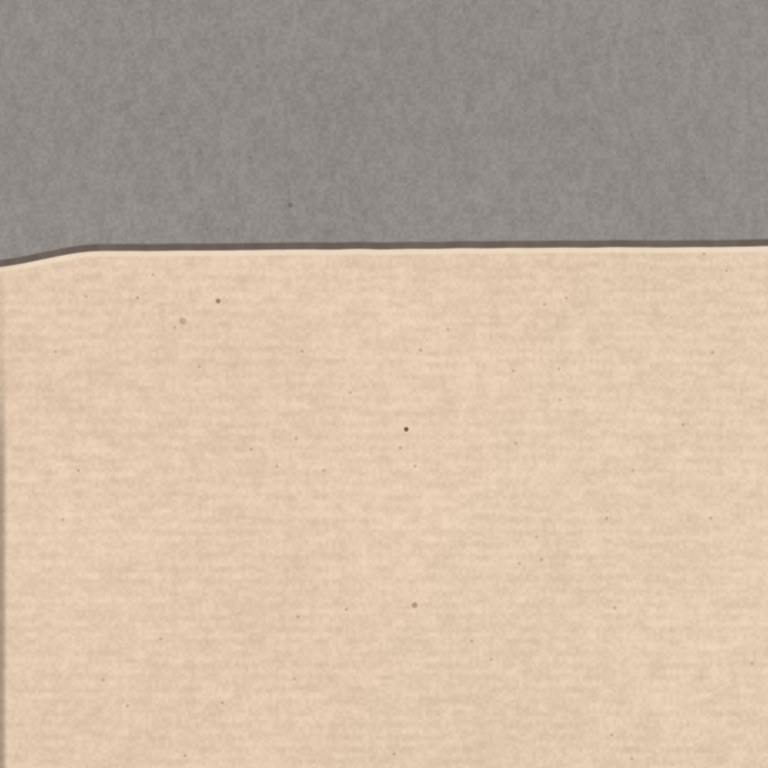
Give the GLSL for this texture, as a Shadertoy shader.

```glsl
float hash(vec2 p) {
    vec3 q = fract(vec3(p.xyx) * 0.1031);
    q += dot(q, q.yzx + 33.33);
    return fract((q.x + q.y) * q.z);
}

float noise(vec2 p) {
    vec2 cell = floor(p), f = fract(p);
    f = f * f * (3.0 - 2.0 * f);
    float low = mix(hash(cell), hash(cell + vec2(1, 0)), f.x);
    float high = mix(hash(cell + vec2(0, 1)), hash(cell + vec2(1, 1)), f.x);
    return mix(low, high, f.y);
}

// Noise centred on zero
float grain(vec2 uv, vec2 scale, float seed) {
    return noise(uv * scale + seed) - 0.5;
}

// Height of the sheet's top edge, with a worn left corner
float edgeHeight(float x) {
    float corner = 1.0 - smoothstep(-0.03, 0.135, x);
    return 0.6765 + 0.007 * x - 0.022 * corner + 0.0012 * grain(vec2(x, 0.0), vec2(30.0, 1.0), 7.0);
}

float band(float d, float halfWidth, float blur) {
    return 1.0 - smoothstep(halfWidth - blur, halfWidth + blur, abs(d));
}

float speck(vec2 uv, vec2 centre, float radius) {
    return 1.0 - smoothstep(radius * 0.35, radius * 1.4, length(uv - centre));
}

// Sparse faint dots, one candidate in each cell
float scatteredSpecks(vec2 uv, float cells, float density) {
    vec2 cell = floor(uv * cells);
    vec2 offset = 0.25 + 0.5 * vec2(hash(cell + 11.0), hash(cell + 29.0));
    float present = step(1.0 - density, hash(cell + 53.0));
    return present * speck(uv, (cell + offset) / cells, 0.0025);
}

// Fine threads running across and down
float weave(vec2 uv) {
    float across = grain(uv, vec2(48.0, 128.0), 3.0);
    float down = grain(uv, vec2(128.0, 44.0), 19.0);
    float fine = grain(uv, vec2(230.0), 41.0);
    float rows = sin(uv.y * 400.0 + 2.0 * noise(uv * 9.0));
    return 0.040 * across + 0.020 * down + 0.045 * fine + 0.006 * rows;
}

vec3 backdrop(vec2 uv) {
    vec3 grey = vec3(0.567, 0.546, 0.530);
    float tone = 0.045 * grain(uv, vec2(250.0), 61.0) + 0.035 * grain(uv, vec2(120.0, 70.0), 83.0);
    tone += 0.016 * grain(uv, vec2(7.0), 5.0);
    return grey + tone;
}

vec3 paper(vec2 uv) {
    vec3 warm = vec3(0.886, 0.787, 0.686);
    vec3 pale = vec3(0.880, 0.797, 0.694);
    float fade = smoothstep(0.5, 1.3, uv.x + 0.5 * (0.66 - uv.y));
    vec3 colour = mix(warm, pale, fade);
    colour += weave(uv) + 0.018 * grain(uv, vec2(6.0), 13.0);
    // Thin shadow along the left margin
    float margin = 1.0 - smoothstep(0.001, 0.011, uv.x);
    float lower = 1.0 - smoothstep(0.35, 0.55, uv.y);
    return colour * (1.0 - margin * (0.05 + 0.22 * lower));
}

void mainImage(out vec4 fragColor, in vec2 fragCoord) {
    vec2 uv = fragCoord / iResolution.xy;
    float blur = max(0.0018, 1.0 / iResolution.y);
    float d = uv.y - edgeHeight(uv.x);

    vec3 colour = mix(paper(uv), backdrop(uv), smoothstep(-blur, blur, d + 0.004));

    // Lit rim below the dark contour
    float rim = band(d + 0.0085, 0.0030, 0.0028);
    colour = mix(colour, vec3(0.94, 0.87, 0.78), 0.75 * rim);
    float contour = band(d - 0.0005, 0.0043, 0.0022);
    float ink = 0.9 + 0.25 * grain(uv, vec2(90.0, 1.0), 23.0);
    colour = mix(colour, vec3(0.405, 0.358, 0.322), contour * ink);

    // Distinct flecks, then faint scattered ones
    float flecks = 0.80 * speck(uv, vec2(0.529, 0.441), 0.0032);
    flecks += 0.50 * speck(uv, vec2(0.284, 0.608), 0.0034);
    flecks += 0.35 * speck(uv, vec2(0.540, 0.212), 0.0040);
    flecks += 0.25 * speck(uv, vec2(0.238, 0.582), 0.0050);
    flecks += 0.40 * speck(uv, vec2(0.378, 0.733), 0.0035);
    flecks += 0.18 * scatteredSpecks(uv, 32.0, 0.07);
    colour = mix(colour, vec3(0.30, 0.25, 0.22), clamp(flecks, 0.0, 1.0));

    fragColor = vec4(clamp(colour, 0.0, 1.0), 1.0);
}
```
